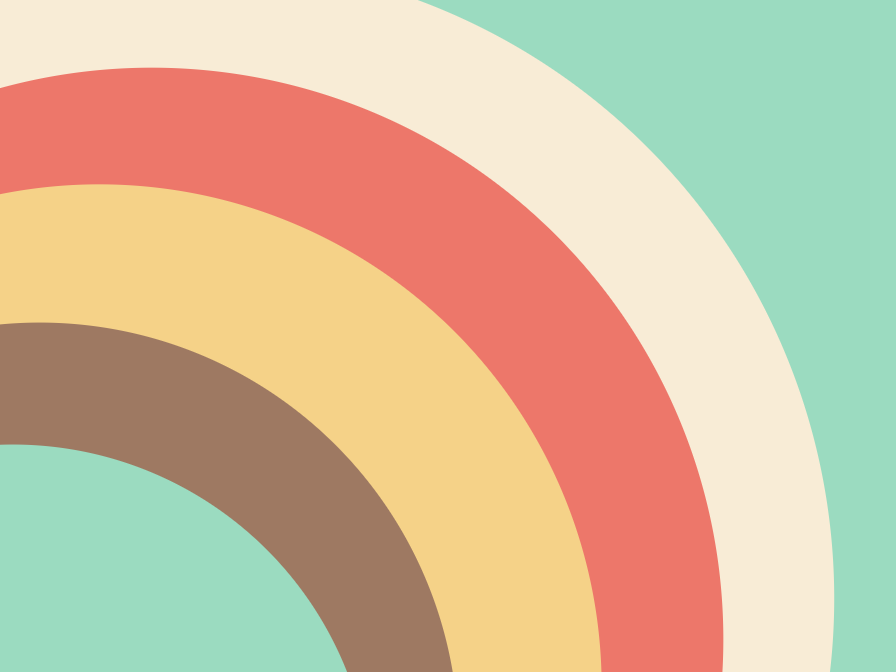
Reproduce this background procedurally as a WebGL 1 fragment shader.

```glsl
precision highp float;
// Retro rainbow: drifting nested discs in flat pastel colours on mint.

uniform vec2 u_resolution;

// Palette
#define MINT   vec3(0.607, 0.859, 0.753)
#define CREAM  vec3(0.973, 0.925, 0.839)
#define CORAL  vec3(0.929, 0.465, 0.414)
#define YELLOW vec3(0.961, 0.824, 0.533)
#define BROWN  vec3(0.620, 0.473, 0.386)

// Discs: centre x, centre y, radius, in canvas heights
#define CREAM_DISC  vec3(0.2917, 0.1094, 0.9497)
#define CORAL_DISC  vec3(0.2257, 0.0486, 0.8507)
#define YELLOW_DISC vec3(0.1476, -0.0220, 0.7477)
#define BROWN_DISC  vec3(0.0590, -0.1033, 0.6233)
#define INNER_DISC  vec3(0.0191, -0.1962, 0.5347)

// Paints a disc over the base colour, with an edge one pixel soft.
vec3 paintDisc(vec3 base, vec3 colour, vec3 disc, vec2 p) {
    float signedDist = length(p - disc.xy) - disc.z;
    float coverage = clamp(0.5 - signedDist * u_resolution.y, 0.0, 1.0);
    return mix(base, colour, coverage);
}

void main() {
    vec2 p = gl_FragCoord.xy / u_resolution.y;

    // Layer from the widest disc to the narrowest
    vec3 colour = MINT;
    colour = paintDisc(colour, CREAM, CREAM_DISC, p);
    colour = paintDisc(colour, CORAL, CORAL_DISC, p);
    colour = paintDisc(colour, YELLOW, YELLOW_DISC, p);
    colour = paintDisc(colour, BROWN, BROWN_DISC, p);
    colour = paintDisc(colour, MINT, INNER_DISC, p);

    gl_FragColor = vec4(colour, 1.0);
}
```
